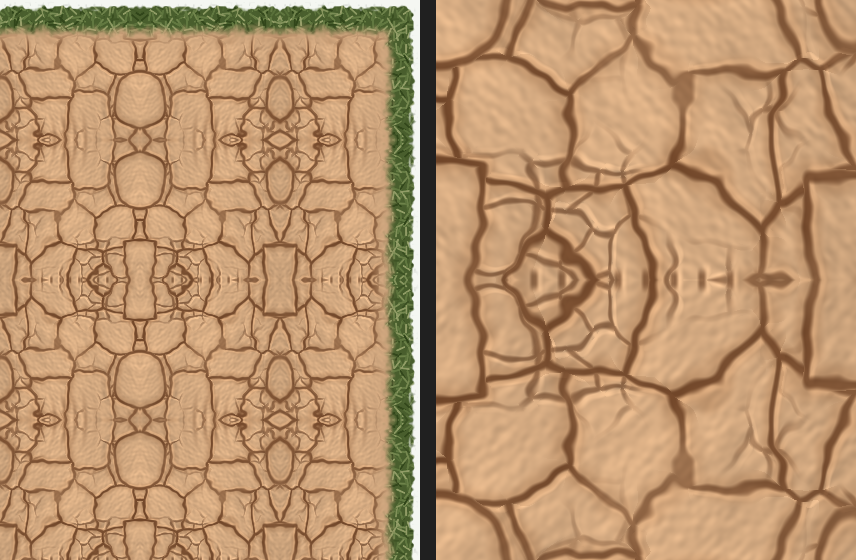
Left: the whole. Right: its middle third, enlarged.
Give the GLSL for this texture, as a Shadertoy shader.

```glsl
// Cracked clay in mirrored tiles, framed at the top and right by a strip of grass.
// Coordinates fold at every tile border; warped Voronoi borders and a few plates
// on the fold axes form the cracks, and short random strokes form the grass.

const vec2 TILES = vec2(3.0, 4.0);        // half-periods across and down
const float COARSE = 3.9;                 // large clay plates per tile
const float FINE = 7.5;                   // small clay plates per tile
const float CRACK_WIDTH = 0.016;
const vec2 LIGHT_STEP = vec2(0.011, -0.013);
const float GRASS_OUTER = 0.055;          // depths from the canvas edge, in tiles
const float GRASS_INNER = 0.205;
const float CORNER_RADIUS = 0.13;
const float BLADE_DENSITY = 27.0;
const vec3 CLAY = vec3(0.83, 0.665, 0.505);
const vec3 CLAY_SHADE = vec3(0.63, 0.45, 0.30);
const vec3 CRACK = vec3(0.40, 0.23, 0.12);
const vec3 GRASS_DARK = vec3(0.19, 0.27, 0.10);
const vec3 GRASS_MID = vec3(0.38, 0.47, 0.25);
const vec3 GRASS_LIGHT = vec3(0.58, 0.62, 0.41);
const vec3 PAPER = vec3(0.96, 0.97, 0.95);

float hash(vec2 p) { return fract(sin(dot(p, vec2(127.1, 311.7))) * 43758.5453); }
vec2 hash2(vec2 p) { return vec2(hash(p), hash(p + 19.7)); }

float noise(vec2 p) {
    vec2 i = floor(p), f = fract(p);
    f = f * f * (3.0 - 2.0 * f);
    return mix(mix(hash(i), hash(i + vec2(1, 0)), f.x),
               mix(hash(i + vec2(0, 1)), hash(i + vec2(1, 1)), f.x), f.y);
}

float groove(float d, float w) { return 1.0 - smoothstep(0.2 * w, w, d); }

// Distance to the border between the two nearest Voronoi cells
float cellBorder(vec2 p) {
    float d1 = 9.0, d2 = 9.0;
    vec2 c1 = vec2(0), c2 = vec2(0);
    for (int j = -1; j <= 1; j++)
    for (int i = -1; i <= 1; i++) {
        vec2 c = floor(p) + vec2(i, j);
        c += 0.08 + 0.84 * hash2(c);
        float d = dot(p - c, p - c);
        if (d < d1) { d2 = d1; c2 = c1; d1 = d; c1 = c; }
        else if (d < d2) { d2 = d; c2 = c; }
    }
    return 0.5 * (d2 - d1) / max(length(c2 - c1), 0.1);
}

float box(vec2 p, vec2 b) {
    vec2 d = abs(p) - b;
    return length(max(d, 0.0)) + min(max(d.x, d.y), 0.0);
}
float oval(vec2 p, vec2 r) { return (length(p / r) - 1.0) * r.x; }

// Plates on the fold axes: pillar, waisted barrel, ovals and diamonds
float axisPlates(vec2 q) {
    float waist = 0.045 * exp(-q.y * q.y / 0.006);
    float d = box(q - vec2(1, 0), vec2(0.10, 0.27));
    d = min(d, box(q, vec2(0.10 - waist, 0.24)) - 0.015);
    d = min(d, oval(q - vec2(1, 0.69), vec2(0.18, 0.20)));
    d = min(d, oval(q - vec2(0, 0.73), vec2(0.10, 0.16)));
    vec2 k = abs(q - 1.0) / vec2(0.065, 0.13);
    d = min(d, (k.x + k.y - 1.0) * 0.055);
    k = abs(q - vec2(0, 1)) / vec2(0.20, 0.06);
    return min(d, (k.x + k.y - 1.0) * 0.055);
}

// x: crack darkness, y: broad shade beside cracks, z: surface height
vec3 clay(vec2 q) {
    vec2 w = q + 0.09 * (vec2(noise(q * 6.0), noise(q * 6.0 + 17.0)) - 0.5);
    w += 0.028 * (vec2(noise(q * 23.0), noise(q * 23.0 + 31.0)) - 0.5);
    float plate = axisPlates(mix(q, w, 0.6));
    float outside = smoothstep(-0.01, 0.01, plate);
    float coarse = cellBorder(w * COARSE + 3.0) / COARSE;
    float fine = cellBorder(w * FINE + 9.0) / FINE;
    float d = min(mix(1.0, coarse, outside), abs(plate));
    float strength = 0.5 + 0.5 * noise(q * 7.0 + 5.0);
    float crack = strength * groove(d, CRACK_WIDTH);
    float hairline = groove(fine, 0.7 * CRACK_WIDTH) * smoothstep(0.35, 0.7, noise(q * 5.0 + 40.0));
    crack = max(crack, 0.6 * outside * hairline);
    // Beaded seam on one axis, nested arcs on the other
    float seam = groove(q.y, 0.035) * smoothstep(0.18, 0.26, q.x) * smoothstep(0.85, 0.75, q.x);
    crack = max(crack, 0.65 * seam * groove(abs(fract(q.x * 15.0) - 0.5) / 15.0, 0.014));
    float arcs = 0.5 + 0.5 * sin(85.0 * length((q - vec2(0.15, 1)) * vec2(1, 0.7)));
    crack = max(crack, 0.35 * arcs * arcs * groove(length(q - vec2(0.5, 1)), 0.25));
    float grain = noise(vec2(q.x + q.y, q.y - q.x) * vec2(24.0, 58.0)) + 0.6 * noise(q * 62.0);
    float height = 0.5 * noise(w * 14.0) + 0.25 * grain - 0.7 * crack;
    return vec3(crack, strength * groove(d, 3.2 * CRACK_WIDTH), height);
}

// Overlapping short strokes, each with its own angle and tone
float blades(vec2 p) {
    float tone = 0.25;
    for (int j = -1; j <= 1; j++)
    for (int i = -1; i <= 1; i++) {
        vec2 cell = floor(p) + vec2(i, j), r = p - cell - hash2(cell);
        float angle = 6.283 * hash(cell + 7.3);
        vec2 dir = vec2(cos(angle), sin(angle));
        float along = clamp(dot(r, dir), -0.75, 0.75);
        float cover = smoothstep(0.26, 0.08, length(r - dir * along));
        tone = mix(tone, hash(cell + 3.1), cover);
    }
    return tone;
}

void mainImage(out vec4 fragColor, in vec2 fragCoord) {
    vec2 p = fragCoord / iResolution.xy * TILES;
    vec2 q = abs(mod(p + 1.0, 2.0) - 1.0);
    vec2 m = CORNER_RADIUS - (TILES - p);
    float depth = CORNER_RADIUS - length(max(m, 0.0)) - min(max(m.x, m.y), 0.0);

    // Clay, lit from one side and blurred beside the grass
    vec3 here = clay(q);
    float light = here.z - clay(q + LIGHT_STEP).z;
    vec3 soil = CLAY * (1.0 + 0.30 * light + 0.10 * (noise(q * 4.0) - 0.5));
    soil = mix(soil, CLAY_SHADE, 0.45 * here.y);
    soil = mix(soil, CRACK, 0.85 * here.x);
    vec3 color = mix(CLAY * 0.97, soil, smoothstep(0.20, 0.38, depth));

    // Grass with a soft inner side and a ragged outer side
    float tone = blades(q * BLADE_DENSITY);
    vec3 grass = mix(GRASS_DARK, GRASS_MID, smoothstep(0.0, 0.5, tone));
    grass = mix(grass, GRASS_LIGHT, smoothstep(0.5, 1.0, tone));
    float rag = 0.035 * (noise(q * 38.0) - 0.5) + 0.025 * (noise(q * 13.0) - 0.5);
    color = mix(grass, color, smoothstep(-0.035, 0.06, depth + rag - GRASS_INNER));
    float rim = smoothstep(-0.012, 0.012, depth + rag - GRASS_OUTER);
    vec3 paper = PAPER - 0.12 * smoothstep(0.65, 1.0, noise(q * 55.0)) * smoothstep(0.0, 0.05, depth);
    fragColor = vec4(mix(paper, color, rim), 1.0);
}
```
